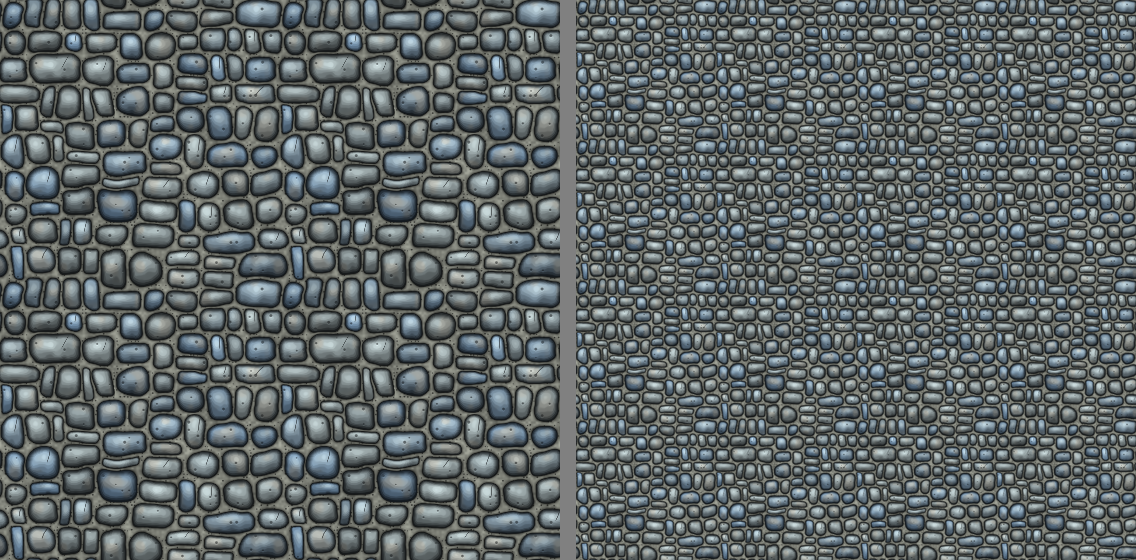
Left, the tile; right, the same tile 2 across and 2 down.
A Shadertoy shader for this texture:

```glsl
// Wall of rounded blue-grey stones of mixed sizes set in pitted mortar, tiled two by two.

const vec2 GRID = vec2(8.0, 10.0); // even counts, so the interlocked cells wrap

// Integer hash: three values in 0..1, repeating with the given period
vec3 hash3(vec2 cell, vec2 period, float seed) {
    uvec3 v = uvec3(vec3(floor(mod(cell + 0.5, period)), seed));
    v = v * 1664525u + 1013904223u;
    v.x += v.y * v.z; v.y += v.z * v.x; v.z += v.x * v.y;
    v ^= v >> 16u;
    v.x += v.y * v.z; v.y += v.z * v.x; v.z += v.x * v.y;
    return vec3(v >> 16u) / 65535.0;
}

// Value noise that wraps every unit of p
float noise(vec2 p, vec2 period, float seed) {
    p *= period;
    vec2 i = floor(p), f = p - i;
    f = f * f * (3.0 - 2.0 * f);
    float low = mix(hash3(i, period, seed).x, hash3(i + vec2(1, 0), period, seed).x, f.x);
    float high = mix(hash3(i + vec2(0, 1), period, seed).x, hash3(i + 1.0, period, seed).x, f.x);
    return mix(low, high, f.y);
}

// Sparse round pits; density is the share of cells that hold one
float pits(vec2 p, float count, float density, float px) {
    vec2 i = floor(p * count);
    vec3 r = hash3(i, vec2(count), 7.0);
    float d = length(p * count - i - 0.3 - 0.4 * r.xy) - 0.10 - 0.14 * r.y;
    return step(r.z, density) * smoothstep(px * count, -px * count, d);
}

// Shift of the joint that passes through a grid vertex
float jointShift(vec2 vertex) {
    return 0.7 * hash3(vertex, GRID, 1.0).x - 0.35;
}

// Corners of an interlocked cell: joints run across even vertices and up odd ones
void cellBounds(vec2 c, out vec2 lo, out vec2 hi) {
    float a = jointShift(c), b = jointShift(c + vec2(1, 0));
    float d = jointShift(c + vec2(0, 1)), e = jointShift(c + 1.0);
    bool even = mod(c.x + c.y + 0.5, 2.0) < 1.0;
    lo = (c + (even ? vec2(d, a) : vec2(a, b))) / GRID;
    hi = (c + 1.0 + (even ? vec2(b, e) : vec2(e, d))) / GRID;
}

// Nearest stone: signed distance, local position, half size and random values
float nearestStone(vec2 p, out vec2 local, out vec2 halfSize, out vec3 rnd) {
    float nearest = 1e3;
    for (int k = 0; k < 9; k++) {
        vec2 c = floor(p * GRID) + vec2(k % 3 - 1, k / 3 - 1);
        vec2 lo, hi;
        cellBounds(c, lo, hi);
        vec3 r = hash3(c, GRID, 2.0);
        // Split some of the large cells across their longer side
        vec2 size = hi - lo;
        int axis = size.x > size.y ? 0 : 1;
        float side = 0.0;
        if (size.x * size.y > 0.0135 && r.x < 0.6) {
            float cut = mix(lo[axis], hi[axis], 0.34 + 0.32 * r.y);
            side = step(cut, p[axis]);
            if (side > 0.5) lo[axis] = cut; else hi[axis] = cut;
        }
        r = hash3(c, GRID, 3.0 + side);
        vec3 form = hash3(c, GRID, 5.0 + side);
        // Leaning, tapered box with rounded corners
        vec2 b = max((hi - lo) * 0.5 * mix(0.91, 1.0, form.x) - 0.0035, 0.007);
        vec2 q = p - 0.5 * (lo + hi);
        q.x += (form.y - 0.5) * 0.22 * q.y;
        float taper = (form.z - 0.5) * 0.5;
        vec2 shaped = b;
        shaped.y *= 1.0 - max(0.0, taper * clamp(q.x / b.x, -1.0, 1.0));
        float radius = min(shaped.x, shaped.y) * mix(0.5, 0.95, r.y);
        vec2 w = abs(q) - shaped + radius;
        float d = length(max(w, 0.0)) + min(max(w.x, w.y), 0.0) - radius;
        if (d < nearest) {
            nearest = d; local = q / b; halfSize = b; rnd = r;
        }
    }
    return nearest;
}

void mainImage(out vec4 fragColor, in vec2 fragCoord) {
    vec2 p = 2.0 * fragCoord / iResolution.xy;
    float px = 1.5 / min(iResolution.x, iResolution.y);

    // Hand-cut wobble of the outlines
    vec2 bend = vec2(noise(p, vec2(12), 11.0), noise(p, vec2(12), 12.0)) - 0.5;
    vec2 chip = vec2(noise(p, vec2(36), 13.0), noise(p, vec2(36), 14.0)) - 0.5;
    vec2 q, b;
    vec3 rnd;
    float d = nearestStone(p + 0.017 * bend + 0.004 * chip, q, b, rnd);

    // Mortar: gritty, darkened beside the stones
    float grit = noise(p, vec2(110), 15.0), stain = noise(p, vec2(22), 16.0);
    vec3 mortar = vec3(0.55, 0.56, 0.52) * (0.74 + 0.26 * grit + 0.24 * stain);
    mortar *= 1.0 - 0.6 * pits(p, 80.0, 0.3, px);
    mortar *= 1.0 - 0.8 * exp(-max(d, 0.0) / 0.0045);

    // Stone: dark rim, domed body and a soft gleam near the top
    float depth = clamp(-d / min(b.x, b.y), 0.0, 1.0);
    float body = smoothstep(-0.08, 0.46, depth);
    vec2 g = (q - vec2(0.3 * rnd.x - 0.2, 0.27)) * vec2(1.4, 2.1);
    float gleam = exp(-dot(g, g));
    float brush = noise(p, vec2(34, 26), 17.0) + 0.5 * noise(p, vec2(70, 50), 18.0) - 0.75;
    float tone = 0.07 + body * (0.37 + 0.13 * q.y + 0.25 * gleam + 0.15 * (rnd.z - 0.5));
    tone += 0.13 * brush * body;

    // Soft steps of tone, like overlapping brush strokes
    float steps = tone * 11.0;
    tone = mix(tone, (floor(steps) + smoothstep(0.25, 0.75, fract(steps))) / 11.0, 0.7);

    // Wear: pits with a lit lower lip, and a crack in some stones
    tone += 0.16 * body * pits(p + vec2(0.0, 0.0025), 42.0, 0.13, px);
    tone *= 1.0 - 0.55 * body * pits(p, 42.0, 0.13, px);
    float crack = abs(q.x - 0.2 - 0.3 * q.y + 0.3 * (stain - 0.5)) * b.x;
    tone *= 1.0 - 0.5 * step(0.84, rnd.z) * smoothstep(0.0025, 0.0006, crack)
        * smoothstep(-0.1, 0.1, q.y) * smoothstep(0.9, 0.7, q.y);

    // Blue gathers on the flanks, warm grey in worn patches
    float blue = smoothstep(0.25, 1.0, rnd.x) * (1.0 - 0.65 * gleam);
    vec3 tint = mix(vec3(0.95, 1.02, 1.02), vec3(0.79, 1.0, 1.2), blue);
    tint = mix(tint, vec3(1.03, 1.0, 0.92), 0.6 * smoothstep(0.55, 0.85, stain) * body);
    vec3 stone = tone * tint + vec3(0.0, 0.005, 0.01);

    fragColor = vec4(clamp(mix(stone, mortar, smoothstep(-px, px, d)), 0.0, 1.0), 1.0);
}
```
